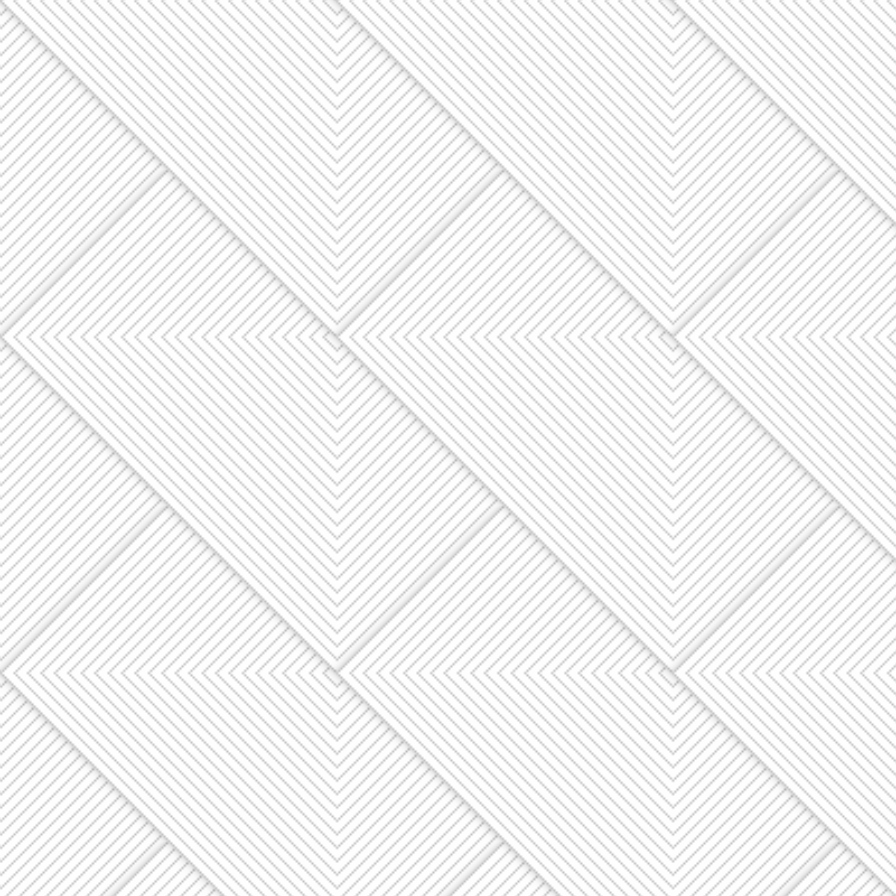
This pattern is drawn by a WebGL 1 fragment shader. Its source:

```glsl
precision highp float;

uniform vec2 u_resolution;

// Darkness of one grid cell; a tile period is 150 cells
float cellInk(vec2 cell) {
  float along = cell.x + cell.y;
  float across = cell.x - cell.y;

  // Fold into a 300 by 150 plank, each diagonal row shifted by half a plank
  float row = floor((across + 0.5) / 150.0);
  across -= 150.0 * row;
  along = mod(along - 150.0 * row + 0.5, 300.0) - 0.5;

  // Nested three-sided outlines, open towards the upper right
  float inset = min(across, min(along, 300.0 - along));
  float line = 1.0 - step(1.0, mod(inset + 0.5, 6.0));

  // Soft shadow cast by the overlapping neighbours
  float edge = min(150.0 - across, 300.0 - along);
  float shadow = 0.2 * exp(-edge / 2.0);

  return 0.24 * line + shadow;
}

// Bilinear blend of the four nearest cells gives soft, beaded strokes
float smoothInk(vec2 p) {
  vec2 cell = floor(p);
  vec2 f = p - cell;
  float top = mix(cellInk(cell), cellInk(cell + vec2(1.0, 0.0)), f.x);
  float bottom = mix(cellInk(cell + vec2(0.0, 1.0)), cellInk(cell + vec2(1.0, 1.0)), f.x);
  return mix(top, bottom, f.y);
}

void main() {
  vec2 uv = gl_FragCoord.xy / u_resolution;
  uv.y = 1.0 - uv.y;

  // Eight thirds of a period across and down
  vec2 p = uv * 150.0 * 8.0 / 3.0 - 0.5;
  gl_FragColor = vec4(vec3(0.997 - smoothInk(p)), 1.0);
}
```
